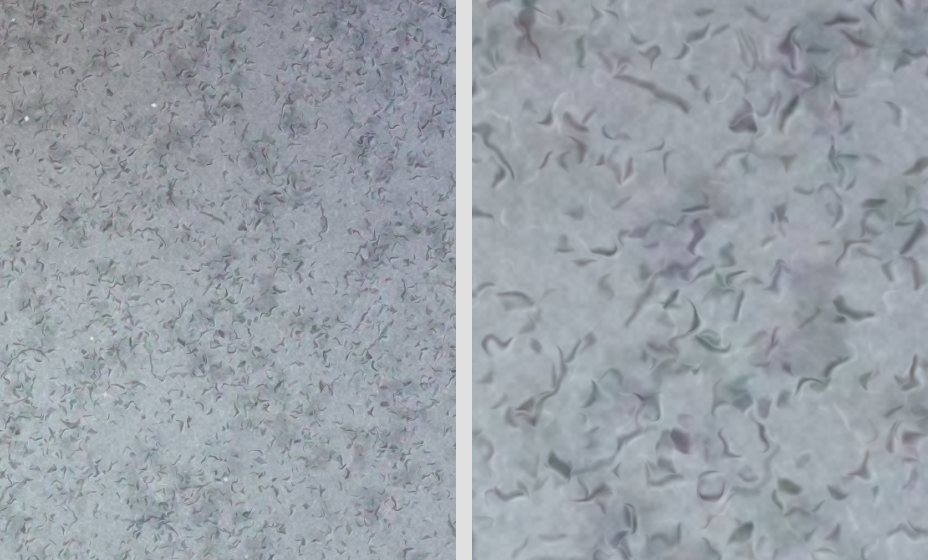
Left: the whole. Right: its middle third, enlarged.
This texture is drawn by a Shadertoy shader. Its source:

```glsl
// Blue-grey speckled stone: a soft light gradient under clustered, curved dark flecks.
// Flecks are bent strokes scattered on jittered grids of several sizes; noise adds
// smudges, faint colour casts and grain, and rare bright glints finish the surface.

vec3 hash3(vec2 p) {
    vec3 q = fract(p.xyx * vec3(0.1031, 0.1030, 0.0973));
    q += dot(q, q.yxz + 33.33);
    return fract((q.xxy + q.yzz) * q.zyx);
}

float noise(vec2 p) {
    vec2 i = floor(p), f = fract(p);
    f = f * f * (3.0 - 2.0 * f);
    float low = mix(hash3(i).x, hash3(i + vec2(1, 0)).x, f.x);
    float high = mix(hash3(i + vec2(0, 1)).x, hash3(i + vec2(1, 1)).x, f.x);
    return mix(low, high, f.y);
}

float fbm(vec2 p) {
    float sum = 0.0, weight = 0.5;
    for (int i = 0; i < 4; i++) {
        sum += weight * noise(p);
        p = mat2(1.6, 1.2, -1.2, 1.6) * p + 17.3;
        weight *= 0.5;
    }
    return sum / 0.9375;
}

// Where flecks gather, from 0 (bare) to 1 (crowded)
float crowding(vec2 p) {
    return smoothstep(0.32, 0.62, fbm(p * 15.0 + 40.0));
}

// Coverage by bent, tapered strokes; size is half length and half width in cells
float flecks(vec2 p, float cells, vec2 size, float bend, float density, float seed) {
    vec2 q = p * cells, home = floor(q);
    float cover = 0.0;
    for (int y = -1; y <= 1; y++)
    for (int x = -1; x <= 1; x++) {
        vec2 id = home + vec2(x, y);
        vec3 place = hash3(id + seed);
        vec3 form = hash3(id + seed + 71.7);
        float chance = density * mix(0.3, 1.0, crowding((id + 0.5) / cells));
        if (place.z > chance) continue;

        // Most strokes lean up to the right
        float angle = 0.85 + (form.x - 0.5) * 2.5;
        vec2 axis = vec2(cos(angle), sin(angle));
        vec2 d = q - id - place.xy;
        d = vec2(dot(d, axis), dot(d, vec2(-axis.y, axis.x)));
        float halfLength = size.x * mix(0.45, 1.0, form.y);
        float along = d.x / halfLength;
        d.y += bend * (form.z - 0.5) * halfLength * (along * along - 0.4);

        float halfWidth = size.y * (1.0 - 0.5 * min(along * along, 1.0));
        float dist = length(vec2(max(abs(d.x) - halfLength, 0.0), d.y)) - halfWidth;
        float blur = 0.0022 * cells;
        float strength = mix(0.45, 1.0, fract(form.x * 7.0 + form.z * 5.0));
        cover = max(cover, strength * (1.0 - smoothstep(-blur, blur, dist)));
    }
    return cover;
}

void mainImage(out vec4 fragColor, in vec2 fragCoord) {
    vec2 uv = fragCoord / iResolution.xy;
    vec2 p = fragCoord / iResolution.y;

    // Light falls off toward the top, which is warm at left and blue at right
    vec3 lower = mix(vec3(0.665, 0.71, 0.73), vec3(0.635, 0.665, 0.70), uv.x);
    vec3 upper = mix(vec3(0.575, 0.575, 0.58), vec3(0.56, 0.58, 0.645), uv.x);
    vec3 color = mix(lower, upper, smoothstep(0.2, 1.05, uv.y));
    color += 0.025 * exp(-9.0 * dot(uv - vec2(0.15, 0.42), uv - vec2(0.15, 0.42)));

    // Small pink, green and violet casts, and soft grey smudges in crowded places
    float crowd = crowding(p);
    float castA = noise(p * 60.0 + 5.0) - 0.5;
    float castB = noise(p * 48.0 + 60.0) - 0.5;
    color += crowd * (castA * vec3(0.025, -0.02, 0.008) + castB * vec3(0.015, 0.0, -0.022));
    color -= 0.085 * crowd * smoothstep(0.4, 0.7, fbm(p * 42.0));
    color += 0.04 * (fbm(p * 20.0 + 9.0) - 0.5);

    // Uneven outlines for every stroke
    vec2 wobble = vec2(noise(p * 110.0), noise(p * 110.0 + 31.0)) - 0.5;
    vec2 w = p + 0.009 * wobble;

    // Pale chips and pale rims lie beside the dark flecks
    float pale = flecks(w + 0.003, 52.0, vec2(0.34, 0.08), 0.8, 0.8, 211.0);
    float rim = flecks(w + vec2(-0.004, 0.003), 40.0, vec2(0.40, 0.075), 1.0, 0.75, 13.0);
    color += 0.07 * max(pale, rim);

    // Dark marks: main flecks, small specks, stubby blots, long thin strands
    float dark = 0.95 * flecks(w, 40.0, vec2(0.40, 0.095), 1.0, 0.75, 13.0);
    dark = max(dark, 0.8 * flecks(w, 62.0, vec2(0.36, 0.12), 0.8, 0.65, 57.0));
    dark = max(dark, flecks(w, 33.0, vec2(0.22, 0.12), 0.8, 0.32, 103.0));
    dark = max(dark, 0.85 * flecks(w, 15.0, vec2(0.55, 0.04), 1.3, 0.42, 151.0));
    dark *= mix(0.55, 1.1, noise(p * 130.0 + 3.0));
    vec3 ink = color * 0.62 + vec3(0.0, -0.004, 0.002);
    ink += castA * vec3(0.05, -0.03, 0.02) + castB * vec3(0.03, 0.01, -0.04);
    color = mix(color, ink, min(dark, 1.0));

    // Fine soft grain
    color += 0.055 * (noise(p * 190.0) - 0.5) + 0.035 * (noise(p * 380.0 + 7.0) - 0.5);

    // Rare bright glints
    float glint = flecks(p, 17.0, vec2(0.05, 0.06), 0.0, 0.07, 307.0);
    color = mix(color, vec3(0.95, 0.94, 0.97), 0.9 * glint);

    fragColor = vec4(clamp(color, 0.0, 1.0), 1.0);
}
```
